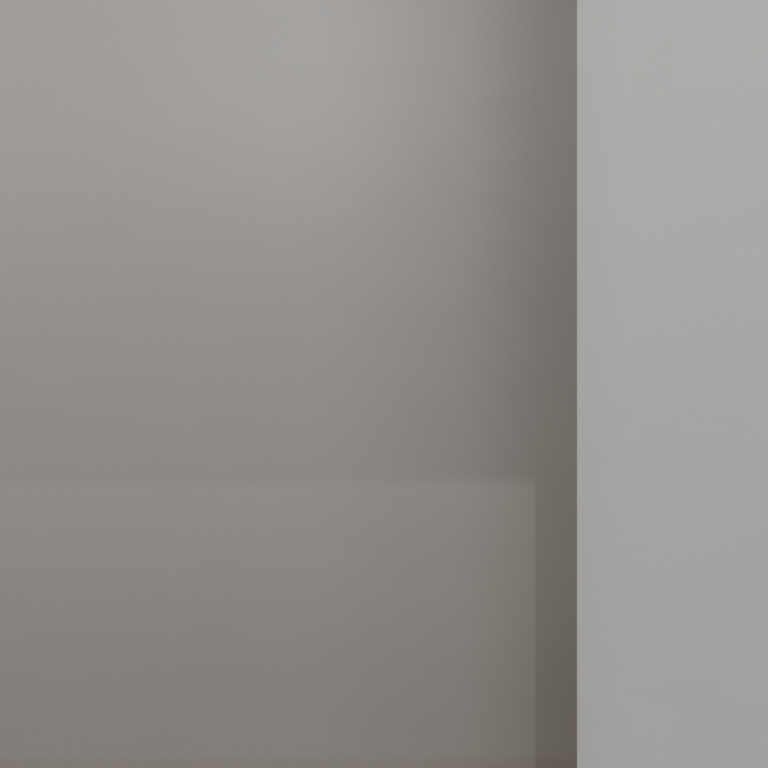
This background is drawn by a WebGL 2 fragment shader. Its source:

```glsl
#version 300 es
precision highp float;

uniform vec2 u_resolution;
out vec4 outColor;

float hash(vec2 p) {
  return fract(sin(dot(p, vec2(127.1, 311.7))) * 43758.5453);
}

float valueNoise(vec2 p) {
  vec2 cell = floor(p), f = fract(p);
  f = f * f * (3.0 - 2.0 * f);
  return mix(mix(hash(cell), hash(cell + vec2(1, 0)), f.x),
             mix(hash(cell + vec2(0, 1)), hash(cell + vec2(1, 1)), f.x), f.y);
}

// Recessed wall: vertical falloff, soft light near the top, shade by the corner
vec3 recessedWall(vec2 uv) {
  vec3 wall = mix(vec3(0.495, 0.477, 0.460), vec3(0.550, 0.534, 0.518), smoothstep(0.0, 0.45, uv.y));
  wall = mix(wall, vec3(0.628, 0.614, 0.600), smoothstep(0.32, 0.95, uv.y));
  vec2 glow = (uv - vec2(0.40, 0.96)) / vec2(0.20, 0.22);
  wall += vec3(0.022, 0.026, 0.032) * exp(-dot(glow, glow));

  float cornerShade = 0.55 * smoothstep(0.38, 0.76, uv.x) + 0.45 * smoothstep(0.58, 0.76, uv.x);
  wall -= mix(vec3(0.105, 0.108, 0.118), vec3(0.150, 0.147, 0.146), smoothstep(0.1, 1.0, uv.y)) * cornerShade;

  // Slightly lighter lower panel with a soft top and a crisp right side
  float panel = smoothstep(0.384, 0.362, uv.y) * smoothstep(0.699, 0.695, uv.x);
  wall += panel * (0.015 + 0.022 * smoothstep(0.45, 0.70, uv.x));

  // Warm dim line along the floor
  wall -= vec3(0.010, 0.018, 0.020) * smoothstep(0.022, 0.0, uv.y);
  return wall;
}

// Front wall: cool and nearly even, a little darker towards the floor
vec3 frontWall(vec2 uv) {
  vec3 wall = mix(vec3(0.630, 0.627, 0.620), vec3(0.675, 0.675, 0.667), smoothstep(-0.1, 1.05, uv.y));
  return wall - 0.010 * smoothstep(0.82, 0.75, uv.x);
}

void main() {
  vec2 uv = gl_FragCoord.xy / u_resolution;
  float pixel = 1.0 / u_resolution.x;
  float front = smoothstep(-pixel, pixel, uv.x - 0.7513);
  vec3 color = mix(recessedWall(uv), frontWall(uv), front);

  // Faint uneven plaster
  color += 0.004 * (valueNoise(uv * vec2(14.0, 30.0)) - 0.5);
  color += 0.003 * (valueNoise(uv * 180.0) - 0.5);
  outColor = vec4(color, 1.0);
}
```
